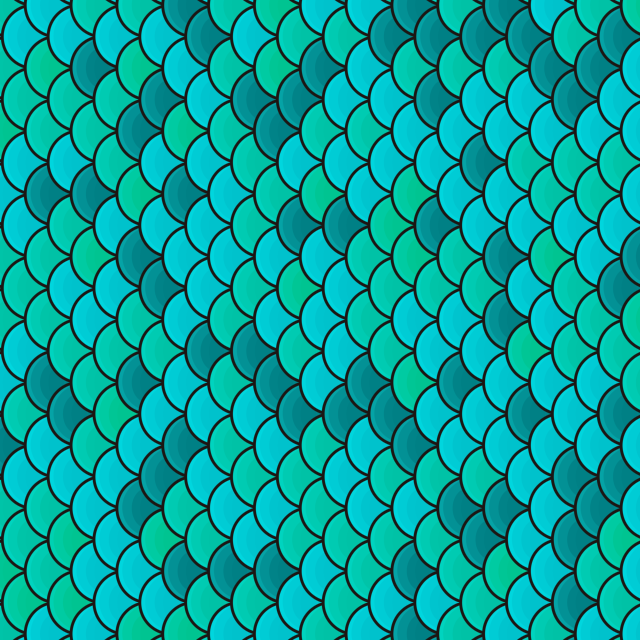
Write a WebGL 2 fragment shader that draws this pattern.

```glsl
#version 300 es
precision highp float;
// Sideways fish scales: staggered columns of discs, each column lying over
// the one to its left, so only left-facing arcs with a pointed right end show.
// Every scale hashes its cell to one of four tones, shaded in flat nested zones.

#define COLUMN_STEP 0.03581
#define ROW_STEP 0.09824
#define FIRST_TIP vec2(0.0036, 0.0586)
#define RADIUS 0.0493
#define LINE_WIDTH 0.0045
#define DARK_SHARE 0.21
#define CYAN_SHARE 0.39
#define GREEN_SHARE 0.08
#define SEED 17.0

uniform vec2 u_resolution;
out vec4 outColor;

const vec3 INK = vec3(0.11, 0.085, 0.075);

float hash(vec2 cell) {
    return fract(sin(dot(cell + SEED, vec2(127.1, 311.7))) * 43758.5453);
}

// Coverage of the inside of a shape with signed distance d
float inside(float d, float blur) {
    return 1.0 - smoothstep(-blur, blur, d);
}

// Rim and core colours of one scale
void pickTone(float pick, out vec3 rim, out vec3 core) {
    rim = vec3(0.0, 0.83, 0.75);
    core = vec3(0.0, 0.76, 0.65);
    if (pick < DARK_SHARE) {
        rim = vec3(0.02, 0.64, 0.65);
        core = vec3(0.0, 0.50, 0.52);
    } else if (pick < DARK_SHARE + CYAN_SHARE) {
        rim = vec3(0.0, 0.84, 0.87);
        core = vec3(0.0, 0.76, 0.80);
    } else if (pick < DARK_SHARE + CYAN_SHARE + GREEN_SHARE) {
        rim = vec3(0.0, 0.82, 0.70);
        core = vec3(0.0, 0.77, 0.57);
    }
}

// Fill of a scale; q runs from the disc centre in radii
vec3 scaleFill(vec2 q, vec2 cell, float blur) {
    vec3 rim, core;
    pickTone(hash(cell), rim, core);
    float body = inside(length(q - vec2(0.10, 0.02)) - 0.93, blur);
    float middle = inside((length((q + vec2(0.03, 0.0)) / vec2(0.50, 0.64)) - 1.0) * 0.55, blur);
    float heart = inside((length((q + vec2(0.02, 0.0)) / vec2(0.24, 0.46)) - 1.0) * 0.3, blur);
    return mix(rim, core, 0.5 * body + 0.4 * middle + 0.1 * heart);
}

void main() {
    vec2 p = gl_FragCoord.xy / u_resolution.y;
    float blur = 0.75 / u_resolution.y;
    float nearest = floor((p.x - FIRST_TIP.x) / COLUMN_STEP);
    vec3 color = INK;

    // Paint the overlapping columns from back to front
    for (int i = -3; i <= 1; i++) {
        float column = nearest + float(i);
        float stagger = 0.5 * mod(column, 2.0);
        float row = floor((p.y - FIRST_TIP.y) / ROW_STEP - stagger + 0.5);
        vec2 center = FIRST_TIP + vec2(column * COLUMN_STEP + RADIUS, (row + stagger) * ROW_STEP);
        vec2 offset = p - center;
        float d = length(offset) - RADIUS;

        // Outlined disc
        vec3 fill = scaleFill(offset / RADIUS, vec2(column, row), blur / RADIUS);
        vec3 disc = mix(INK, fill, inside(d + 0.5 * LINE_WIDTH, blur));
        color = mix(color, disc, inside(d - 0.5 * LINE_WIDTH, blur));
    }
    outColor = vec4(color, 1.0);
}
```
